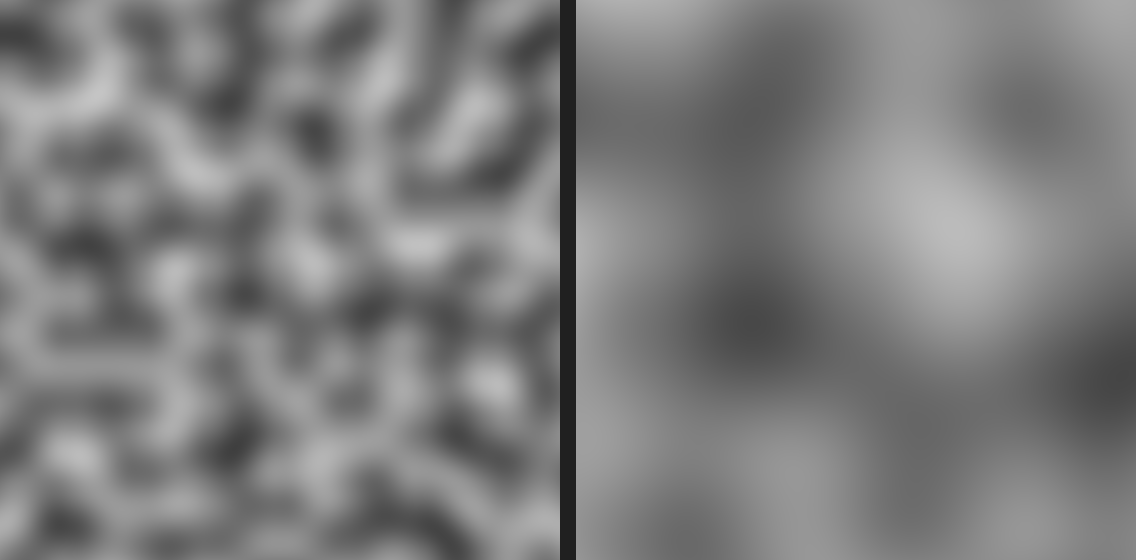
Left: the whole. Right: its middle third, enlarged.
Give the GLSL for this texture, as a Shadertoy shader.

```glsl
// Soft grey clouds: one octave of gradient noise on an eight by eight lattice.

// Integer hash of a lattice point, without sine
uint hashPoint(ivec2 p) {
    uvec2 q = uvec2(p + 19) * uvec2(1597334677u, 3812015801u);
    uint n = q.x ^ q.y;
    n = (n ^ (n >> 15)) * 1597334677u;
    return n ^ (n >> 16);
}

// Unit gradient in one of eight compass directions
vec2 latticeGradient(ivec2 p) {
    float angle = float((hashPoint(p) >> 9) & 7u) * 0.785398;
    return vec2(cos(angle), sin(angle));
}

// Height of the ramp that belongs to one corner of the cell
float cornerRamp(ivec2 cell, ivec2 corner, vec2 local) {
    return dot(latticeGradient(cell + corner), local - vec2(corner));
}

// Gradient noise with a quintic fade, zero at every lattice point
float gradientNoise(vec2 p) {
    ivec2 cell = ivec2(floor(p));
    vec2 local = fract(p);
    vec2 fade = local * local * local * (local * (local * 6.0 - 15.0) + 10.0);
    float lower = mix(cornerRamp(cell, ivec2(0, 0), local),
                      cornerRamp(cell, ivec2(1, 0), local), fade.x);
    float upper = mix(cornerRamp(cell, ivec2(0, 1), local),
                      cornerRamp(cell, ivec2(1, 1), local), fade.x);
    return mix(lower, upper, fade.y);
}

void mainImage(out vec4 fragColor, in vec2 fragCoord) {
    vec2 uv = fragCoord / iResolution.y;

    // Centre the noise on middle grey
    float grey = 0.505 + 0.5 * gradientNoise(uv * 8.0);
    fragColor = vec4(vec3(clamp(grey, 0.0, 1.0)), 1.0);
}
```
